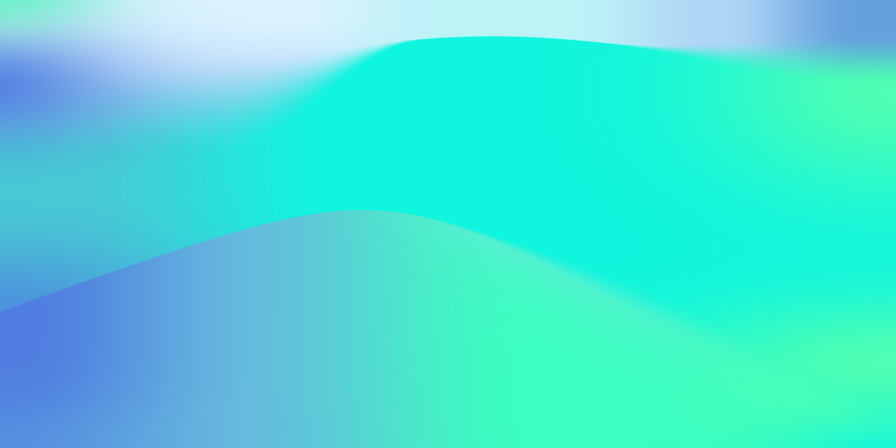
Give the GLSL for this background, as a WebGL 1 fragment shader.

```glsl
precision highp float;
// Soft gradient landscape: a pale sky, a cyan swell and a blue-to-green hill.
uniform vec2 u_resolution;

const vec3 PALE = vec3(0.86, 0.95, 1.0);
const vec3 ICE = vec3(0.74, 0.95, 0.97);
const vec3 LAVENDER = vec3(0.68, 0.82, 0.96);
const vec3 BLUE = vec3(0.31, 0.49, 0.88);
const vec3 STEEL = vec3(0.40, 0.73, 0.87);
const vec3 TEAL = vec3(0.28, 0.80, 0.83);
const vec3 CYAN = vec3(0.06, 0.96, 0.87);
const vec3 MINT = vec3(0.36, 0.93, 0.84);
const vec3 GREEN = vec3(0.23, 1.0, 0.75);
const vec3 LIME = vec3(0.31, 1.0, 0.70);

// Elliptical bell-shaped falloff, 1 at the centre
float glow(vec2 p, vec2 centre, vec2 radius) {
  vec2 d = (p - centre) / radius;
  return exp(-dot(d, d));
}

// Rounded peak with nearly straight slopes
float hillHeight(float x) {
  float d = x - 0.422;
  return 0.646 - 0.12 * d - 0.89 * sqrt(d * d + 0.0169);
}

float swellHeight(float x) {
  float d = (x - 0.55) / 0.22;
  return 0.865 + 0.054 * exp(-d * d);
}

vec3 skyColor(vec2 p) {
  vec3 c = mix(LAVENDER, PALE, smoothstep(0.74, 0.97, p.y));
  c = mix(c, ICE, smoothstep(0.32, 0.50, p.x));
  c = mix(c, LAVENDER, 0.85 * smoothstep(0.64, 0.79, p.x));
  return mix(c, vec3(0.40, 0.63, 0.87), smoothstep(0.80, 0.96, p.x));
}

vec3 swellColor(vec2 p) {
  vec3 c = mix(TEAL, CYAN, smoothstep(0.08, 0.40, p.x));
  c = mix(c, LIME, glow(p, vec2(1.0, 0.80), vec2(0.20, 0.23)));
  c = mix(c, LIME, glow(p, vec2(1.0, 0.19), vec2(0.24, 0.14)));
  return mix(c, BLUE, 0.75 * glow(p, vec2(0.0, 0.29), vec2(0.20, 0.16)));
}

vec3 hillColor(vec2 p, float depth) {
  vec3 c = mix(BLUE, STEEL, smoothstep(0.02, 0.30, p.x));
  c = mix(c, GREEN, smoothstep(0.24, 0.60, p.x));
  c = mix(c, STEEL, 0.35 * glow(p, vec2(0.12, 0.0), vec2(0.25, 0.12)));
  // Light band below the ridge
  float band = smoothstep(0.35, 0.58, p.x) * (1.0 - smoothstep(0.65, 0.95, p.x));
  c = mix(c, MINT, 0.85 * band * exp(-max(depth, 0.0) / 0.08));
  c = mix(c, LIME, 0.6 * smoothstep(0.72, 0.92, p.x));
  return mix(c, CYAN, 0.9 * glow(p, vec2(1.0, -0.02), vec2(0.14, 0.08)));
}

void main() {
  vec2 p = gl_FragCoord.xy / u_resolution;
  float pixel = 1.0 / u_resolution.y;

  // Swell: misty on the left, crisp at its crest, blurred on the right
  float crest = swellHeight(p.x);
  float mist = 0.22 * (1.0 - smoothstep(0.25, 0.47, p.x));
  float blur = 0.06 * smoothstep(0.68, 0.95, p.x);
  float low = crest - mist - blur - pixel;
  float high = crest + blur + pixel;
  vec3 color = mix(swellColor(p), skyColor(p), smoothstep(low, high, p.y));

  // Blue and green light at the upper left
  color = mix(color, BLUE, 0.92 * glow(p, vec2(-0.02, 0.81), vec2(0.15, 0.13)));
  color = mix(color, vec3(0.42, 0.94, 0.78), glow(p, vec2(0.0, 1.02), vec2(0.11, 0.09)));

  // Hill: its ridge softens down the right slope
  float depth = hillHeight(p.x) - p.y;
  float ridge = pixel + 0.04 * smoothstep(0.48, 0.76, p.x);
  color = mix(color, hillColor(p, depth), smoothstep(-ridge, ridge, depth));

  gl_FragColor = vec4(color, 1.0);
}
```
